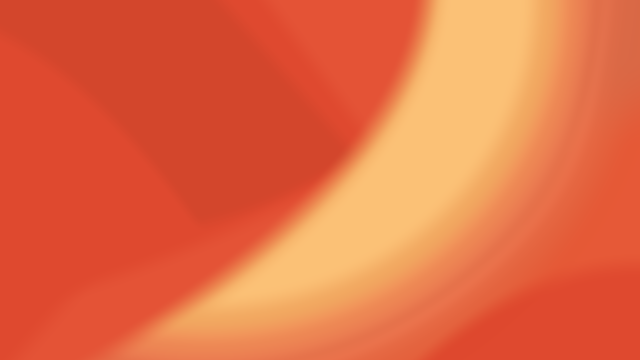
Reproduce this background procedurally as a Shadertoy shader.

```glsl
// Draws a glowing amber crescent sweeping across layered, softly folded red.

// Palette
const vec3 RED = vec3(0.875, 0.287, 0.184);
const vec3 SHADE = vec3(0.828, 0.273, 0.172);
const vec3 LIGHT_RED = vec3(0.893, 0.325, 0.212);
const vec3 AMBER = vec3(0.985, 0.755, 0.462);
const vec3 GOLD = vec3(0.945, 0.655, 0.375);
const vec3 ORANGE = vec3(0.930, 0.535, 0.330);
const vec3 CORAL = vec3(0.912, 0.460, 0.305);
const vec3 EMBER = vec3(0.900, 0.400, 0.255);
const vec3 VERMILION = vec3(0.902, 0.350, 0.215);
const vec3 DUSK = vec3(0.850, 0.425, 0.290);

// Crescent geometry, in canvas heights measured from the top left
const vec2 ARC_CENTER = vec2(0.57, 0.0);
const vec2 ARC_RADII = vec2(0.90, 0.84);
const float INNER_TOP = 1.185;
const float INNER_SLOPE = 0.13;
const float INNER_BEND = 0.78;
const float INNER_SOFTNESS = 0.042;
const float STREAK_COUNT = 32.0;
const float STREAK_STRENGTH = 0.010;

// Soft step centred on zero
float soft(float d, float halfWidth) {
    return smoothstep(-halfWidth, halfWidth, d);
}

float hash(float n) {
    n = fract(n * 0.1031);
    n *= n + 33.33;
    return fract(n * (n + n));
}

float noise(float x) {
    float i = floor(x), f = x - i;
    return mix(hash(i), hash(i + 1.0), f * f * (3.0 - 2.0 * f));
}

// Approximate signed distance to the crescent's outer ellipse
float arcDistance(vec2 p) {
    vec2 q = p - ARC_CENTER;
    float k = length(q / ARC_RADII);
    return k * (k - 1.0) / max(length(q / (ARC_RADII * ARC_RADII)), 0.001);
}

// Approximate signed distance to the inner edge, positive inside the crescent
float innerDistance(vec2 p) {
    float edge = INNER_TOP - p.y * (INNER_SLOPE + INNER_BEND * p.y);
    float slope = INNER_SLOPE + 2.0 * INNER_BEND * p.y;
    return (p.x - edge) / sqrt(1.0 + slope * slope);
}

// Red folds on the concave side
vec3 foldColor(vec2 p) {
    float leftFold = 0.093 + p.x * (0.5 + 0.85 * p.x) - p.y;
    float rightFold = 0.613 + 0.87 * p.y - p.x;
    float u = p.x - 0.556;
    float lowerFold = 0.625 - u * (0.23 + 0.5 * u) - p.y;
    float shade = soft(leftFold, 0.035) * soft(rightFold, 0.04) * soft(lowerFold, 0.03);
    vec3 color = mix(RED, SHADE, shade);

    // Pale sheet at the top and pale wedge at the lower left
    color = mix(color, LIGHT_RED, soft(p.x - 0.741 - 0.74 * p.y, 0.04));
    float w = p.x - 0.23;
    float wedge = soft(p.y - 0.80 + w * (0.33 + 0.14 * w), 0.035);
    wedge *= soft(p.x - 0.208 + 0.85 * (p.y - 0.81), 0.05);
    return mix(color, LIGHT_RED, wedge);
}

// Amber core fading through orange to red on the convex side
vec3 glowColor(vec2 p) {
    float d = arcDistance(p);
    vec3 color = mix(AMBER, GOLD, smoothstep(-0.025, 0.06, d));
    color = mix(color, ORANGE, smoothstep(0.045, 0.125, d));
    color = mix(color, CORAL, smoothstep(0.11, 0.19, d));
    color = mix(color, EMBER, smoothstep(0.17, 0.27, d));
    color = mix(color, VERMILION, smoothstep(0.25, 0.37, d));

    // Muted upper right and plain red lower right
    float dusk = smoothstep(0.10, 0.30, d) * (1.0 - smoothstep(0.15, 0.42, p.y));
    color = mix(color, DUSK, 0.8 * dusk);
    float v = 1.778 - p.x;
    color = mix(color, RED, soft(p.y - 0.735 - 0.74 * v * v, 0.04));

    // Faint concentric streaks
    float ripple = 0.012 * sin(9.0 * p.y) * smoothstep(0.1, 0.3, d);
    float streak = noise((d + ripple + 1.0) * STREAK_COUNT) - 0.5;
    float fade = smoothstep(0.02, 0.1, d) * (1.0 - smoothstep(0.27, 0.42, d));
    return color + STREAK_STRENGTH * 2.0 * streak * fade;
}

void mainImage(out vec4 fragColor, in vec2 fragCoord) {
    vec2 p = fragCoord / iResolution.y;
    p.x += 0.5 * (16.0 / 9.0 - iResolution.x / iResolution.y);
    p.y = 1.0 - p.y;

    float inner = innerDistance(p);
    vec3 glow = glowColor(p);
    // Thin golden rim along the inner edge
    glow = mix(min(glow, GOLD), glow, smoothstep(0.0, 0.07, inner));
    vec3 color = mix(foldColor(p), glow, soft(inner, INNER_SOFTNESS));
    fragColor = vec4(color, 1.0);
}
```
